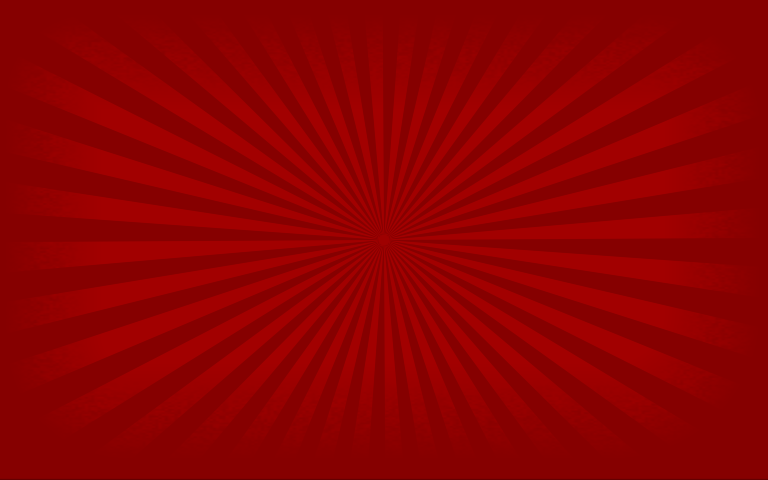
Give the GLSL for this background, as a Shadertoy shader.

```glsl
// A deep red sunburst: evenly spaced rays leave the centre and wear away
// near the border. Rays come from a repeated polar angle; a rounded box
// distance sets the fade, and layered value noise roughens the ray ends.

#define RAY_COUNT 40.0
#define RAY_PHASE 0.29
#define RAY_SHARE 0.51
#define FADE_CENTER vec2(-0.005, 0.015)
#define FADE_HALF_SIZE vec2(1.56, 0.915)
#define FADE_DEPTH 0.4
#define WEAR_DEPTH 0.34
#define GRAIN_SCALE vec2(75.0, 140.0)
#define GRAIN_AMOUNT 1.6
#define HUB_RADIUS 0.024
#define BASE_RED vec3(0.527, 0.0, 0.0)
#define RAY_RED vec3(0.635, 0.0, 0.0)

const float TAU = 6.28318;

float hash(vec2 p) {
    return fract(sin(dot(p, vec2(127.1, 311.7))) * 43758.5);
}

float valueNoise(vec2 p) {
    vec2 cell = floor(p);
    vec2 f = fract(p);
    f = f * f * (3.0 - 2.0 * f);
    float low = mix(hash(cell), hash(cell + vec2(1.0, 0.0)), f.x);
    float high = mix(hash(cell + vec2(0.0, 1.0)), hash(cell + vec2(1.0)), f.x);
    return mix(low, high, f.y);
}

// Two octaves of worn, slightly horizontal grain, roughly -0.5 to 0.5
float grain(vec2 p) {
    p *= GRAIN_SCALE;
    return 0.7 * valueNoise(p) + 0.3 * valueNoise(p * 0.47 + 17.3) - 0.5;
}

// Rounded box whose corners differ; the lower right one is the widest
float wornBox(vec2 p, vec2 halfSize) {
    float upper = p.x > 0.0 ? 0.45 : 0.35;
    float lower = p.x > 0.0 ? 0.6 : 0.5;
    float corner = p.y > 0.0 ? upper : lower;
    vec2 q = abs(p) - halfSize + corner;
    return length(max(q, 0.0)) + min(max(q.x, q.y), 0.0) - corner;
}

// Coverage of the rays, smoothed by the arc distance to the nearest edge
float rayMask(vec2 p, float pixel) {
    float turn = atan(p.y, p.x) / TAU * RAY_COUNT - RAY_PHASE;
    float offAxis = abs(fract(turn + 0.5) - 0.5);
    float edge = (0.5 * RAY_SHARE - offAxis) * TAU / RAY_COUNT * length(p);
    return smoothstep(-0.6 * pixel, 0.6 * pixel, edge);
}

void mainImage(out vec4 fragColor, in vec2 fragCoord) {
    vec2 p = (2.0 * fragCoord - iResolution.xy) / iResolution.y;
    float pixel = 2.0 / iResolution.y;

    // Steady climb from the border to full strength
    float depth = -wornBox(p - FADE_CENTER, FADE_HALF_SIZE);
    float fade = clamp((depth + 0.01) / FADE_DEPTH, 0.0, 1.0);

    // Grain only where the rays run out
    float wear = 1.0 - smoothstep(0.1, WEAR_DEPTH, depth);
    fade = clamp(fade * (1.0 + wear * GRAIN_AMOUNT * grain(p)), 0.0, 1.0);

    // Rays and the small soft hub where they meet
    float rays = rayMask(p, pixel);
    float hub = 1.0 - smoothstep(HUB_RADIUS - pixel, HUB_RADIUS + pixel, length(p));
    float light = max(rays * fade, 0.85 * hub);
    vec3 color = mix(BASE_RED, RAY_RED, light);

    // Thin dark line along the bottom edge
    color *= mix(0.7, 1.0, smoothstep(0.0, 0.008, p.y + 1.0));

    fragColor = vec4(color, 1.0);
}
```
